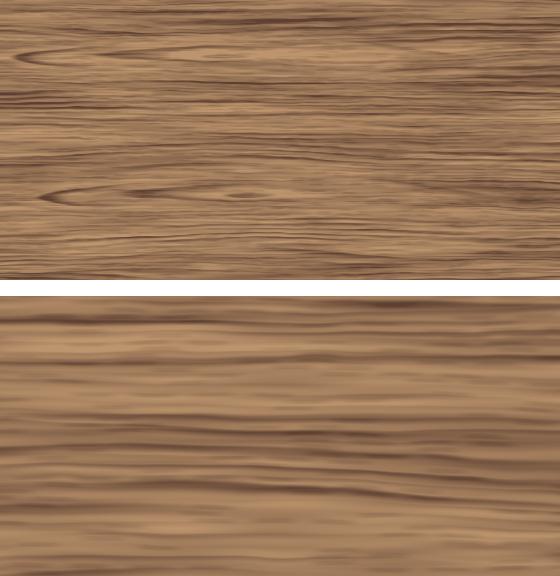
Top: the whole. Bottom: its middle third, enlarged.
Write a WebGL 1 fragment shader that draws this texture.

```glsl
precision highp float;
// Brown wood veneer with long horizontal grain and two arched flame figures.
// Layered sines bend the grain, sawtooth growth lines and stretched noise
// shade it, and staggered rows of cells scatter hair-thin pores.

uniform vec2 u_resolution;

const vec3 DARK_WOOD = vec3(0.45, 0.326, 0.246);
const vec3 LIGHT_WOOD = vec3(0.69, 0.539, 0.396);

const float BASE_TONE = 0.81;
const float BAND_CONTRAST = 0.58;
const float STREAK_CONTRAST = 0.52;
const float FIBRE_CONTRAST = 0.55;
const float LINE_DEPTH = 0.72;
const float HAIRLINE_DEPTH = 0.40;
const float PORE_DEPTH = 0.20;

const float LINE_DENSITY = 40.0;
const float HAIRLINE_DENSITY = 78.0;
const float ARCH_DENSITY = 48.0;
const float FLAME_PERIOD = 0.5;
const float FLAME_HEIGHT = 0.30;
const float FLAME_X = 0.80;
const float FLAME_SHIFT = 0.09;
const float FLAME_LIGHT = 0.08;

float hash(vec2 p) {
  vec3 q = fract(vec3(p.xyx) * 0.1031);
  q += dot(q, q.yzx + 33.33);
  return fract((q.x + q.y) * q.z);
}

float noise(vec2 p) {
  vec2 i = floor(p);
  vec2 f = fract(p);
  f = f * f * (3.0 - 2.0 * f);
  float low = mix(hash(i), hash(i + vec2(1.0, 0.0)), f.x);
  float high = mix(hash(i + vec2(0.0, 1.0)), hash(i + 1.0), f.x);
  return mix(low, high, f.y);
}

// Noise centred on zero
float grain(vec2 p) {
  return noise(p) - 0.5;
}

// Slow waves along the boards, with small ripples on top
float grainWave(vec2 p) {
  float wave = 0.0045 * sin(2.3 * p.x + 6.0 * p.y + 0.7);
  wave += 0.0025 * sin(5.1 * p.x - 17.0 * p.y + 2.1);
  wave += 0.0014 * sin(11.7 * p.x + 41.0 * p.y);
  wave += 0.0007 * sin(31.0 * p.x - 67.0 * p.y);
  wave += 0.0022 * grain(p * vec2(22.0, 40.0));
  return wave;
}

// Each line darkens slowly, then ends in a crisp edge
float growthLine(float phase, float x, float seed) {
  float id = floor(phase);
  float s = phase - id;
  float strength = noise(vec2(x * 2.2 + seed + 5.0 * hash(vec2(id, seed)), id * 3.0 + seed));
  float profile = smoothstep(0.25, 0.78, s) * (1.0 - smoothstep(0.78, 1.0, s));
  return profile * strength * (0.5 + strength);
}

// Thin dashes, each row staggered by its own offset
float pores(vec2 p) {
  float row = floor(p.y);
  p.x += 19.0 * hash(vec2(row, 3.0));
  float along = abs(fract(p.x) - 0.5);
  float across = abs(fract(p.y) - 0.5);
  float dash = (1.0 - smoothstep(0.15, 0.5, along)) * (1.0 - smoothstep(0.15, 0.5, across));
  return dash * step(0.6, hash(vec2(floor(p.x), row) + 71.0));
}

void main() {
  vec2 p = gl_FragCoord.xy / u_resolution.y;
  vec2 bent = vec2(p.x, p.y + grainWave(p));

  // Nested arches around the centre of the nearest flame
  float stacked = bent.y - FLAME_HEIGHT + 0.5 * FLAME_PERIOD;
  float row = floor(stacked / FLAME_PERIOD);
  float dy = stacked - (row + 0.5) * FLAME_PERIOD;
  float dx = p.x - FLAME_X - FLAME_SHIFT * (1.0 - row);
  dy += 0.016 * grain(vec2(dx * 3.0, dy * 24.0 + 9.0));
  float run = dx * (dx > 0.0 ? 0.085 : 0.065);
  float arch = length(vec2(dy, run));
  float flame = 1.0 - smoothstep(0.055, 0.095, arch);

  // Growth lines: straight outside, arched inside the flames
  float drift = 2.4 * noise(vec2(p.x * 1.2, bent.y * 9.0));
  float straight = growthLine(bent.y * LINE_DENSITY + drift, p.x, 3.0);
  float ripple = 0.8 * noise(vec2(dx * 5.0, dy * 30.0 + 40.0));
  float arched = growthLine(arch * ARCH_DENSITY + ripple, dx + 4.0, 11.0);
  float lines = mix(straight, arched * 1.15, flame);
  float hairPhase = bent.y * HAIRLINE_DENSITY + 2.0 * noise(vec2(p.x * 2.0, bent.y * 20.0));
  float hairlines = growthLine(hairPhase, p.x * 1.6, 23.0) * (1.0 - 0.5 * flame);

  // Broad bands, streaks and fine fibres
  float tone = BASE_TONE - LINE_DEPTH * lines - HAIRLINE_DEPTH * hairlines;
  tone += BAND_CONTRAST * grain(bent * vec2(0.8, 10.0) + 17.0) * (1.0 - 0.5 * flame);
  tone += STREAK_CONTRAST * grain(bent * vec2(2.5, 50.0) + 31.0);
  tone += FIBRE_CONTRAST * grain(bent * vec2(8.0, 125.0) + 53.0);
  tone -= PORE_DEPTH * pores(bent * vec2(14.0, 125.0));

  // Pale heart of each flame
  tone += FLAME_LIGHT * flame + 0.2 * exp(-dx * dx * 14.0 - dy * dy * 2500.0);

  vec3 wood = mix(DARK_WOOD, LIGHT_WOOD, clamp(tone, -0.35, 1.2));
  gl_FragColor = vec4(wood, 1.0);
}
```
